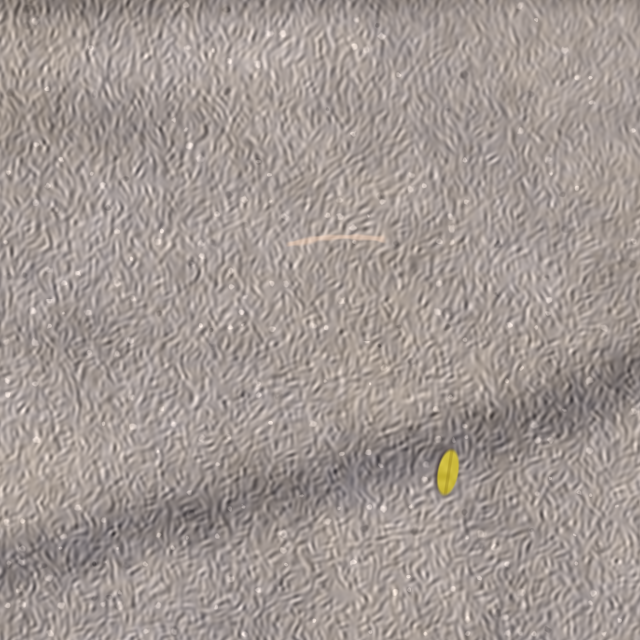
This texture is drawn by a WebGL 1 fragment shader. Its source:

```glsl
precision highp float;
// Weathered grey ground covered in short wavy strands, with a soft diagonal
// shadow, pale grit, one thin twig and a small yellow leaf. The strands are
// sparse wave packets summed over a jittered grid; the rest is value noise.
uniform vec2 u_resolution;

const vec3 GROUND = vec3(0.64, 0.60, 0.58);
const vec3 TONE_AXIS = vec3(1.0, 0.96, 0.92);
const vec3 WARM_TINT = vec3(0.009, 0.003, -0.012);
const vec3 TWIG = vec3(0.86, 0.76, 0.69);
const vec3 LEAF = vec3(0.80, 0.73, 0.24);
const vec3 LEAF_VEIN = vec3(0.58, 0.50, 0.12);
const vec3 LEAF_SHADE = vec3(0.25, 0.21, 0.22);

vec2 hash2(vec2 p) {
  vec3 q = fract(p.xyx * vec3(0.1031, 0.1030, 0.0973));
  q += dot(q, q.yzx + 33.33);
  return fract((q.xx + q.yz) * q.zy);
}

// Smooth value noise in -1..1
float noise(vec2 p) {
  vec2 cell = floor(p);
  vec2 f = fract(p);
  f = f * f * (3.0 - 2.0 * f);
  float low = mix(hash2(cell).x, hash2(cell + vec2(1.0, 0.0)).x, f.x);
  float high = mix(hash2(cell + vec2(0.0, 1.0)).x, hash2(cell + 1.0).x, f.x);
  return 2.0 * mix(low, high, f.y) - 1.0;
}

float clouds(vec2 p) {
  return 0.6 * noise(p) + 0.3 * noise(p * 2.1 + 17.0) + 0.2 * noise(p * 4.3 + 41.0);
}

// Wave packets; lean is the mean angle across a strand, spread its variation
float strands(vec2 p, float waves, float lean, float spread) {
  vec2 cell = floor(p);
  float sum = 0.0;
  for (int j = -1; j <= 1; j++) {
    for (int i = -1; i <= 1; i++) {
      vec2 id = cell + vec2(float(i), float(j));
      for (int k = 0; k < 2; k++) {
        vec2 seed = id + 137.0 * float(k + 1);
        vec2 offset = p - id - hash2(seed);
        vec2 rnd = hash2(seed + 59.0);
        float angle = lean + spread * (rnd.x - 0.5);
        float window = max(0.0, 1.0 - dot(offset, offset));
        float pitch = waves * mix(0.7, 1.2, hash2(seed + 211.0).x);
        float phase = pitch * dot(offset, vec2(cos(angle), sin(angle))) + rnd.y;
        sum += window * window * window * cos(6.28318 * phase);
      }
    }
  }
  return sum;
}

// Soft irregular grains, present in the given share of the cells
float grit(vec2 p, float share) {
  vec2 cell = floor(p);
  vec2 rnd = hash2(cell + 311.0);
  vec2 offset = fract(p) - mix(vec2(0.35), vec2(0.65), hash2(cell + 73.0));
  float radius = mix(0.14, 0.30, rnd.y);
  float edge = length(offset) + 0.07 * noise(p * 5.0);
  return step(1.0 - share, rnd.x) * (1.0 - smoothstep(radius * 0.4, radius * 1.25, edge));
}

// Soft band around a rising, slightly curved line
float shadowBand(vec2 uv) {
  float line = 0.13 + 0.19 * uv.x + 0.09 * uv.x * uv.x;
  float d = (uv.y - line + 0.012 * noise(uv * 9.0)) / 0.052;
  return exp(-d * d);
}

// Soft elliptical patch
float patchMask(vec2 p, vec2 size) {
  p /= size;
  return exp(-dot(p, p));
}

float twigMask(vec2 uv) {
  float along = (uv.x - 0.525) / 0.077;
  float arc = 0.629 - 0.007 * along * along + 0.003 * along + 0.0015 * noise(uv * 50.0);
  float thickness = 0.0046 + 0.0015 * noise(uv * 70.0);
  float across = 1.0 - smoothstep(thickness * 0.3, thickness * 1.5, abs(uv.y - arc));
  return across * (1.0 - smoothstep(0.92, 1.05, abs(along)));
}

// Filled oval: p is relative to the centre, size holds the half extents
float leafMask(vec2 p, vec2 size, float blur) {
  return 1.0 - smoothstep(-blur, blur, (length(p / size) - 1.0) * size.x);
}

void main() {
  vec2 uv = gl_FragCoord.xy / u_resolution;

  // Strands: upright at the top, finer and more tangled lower down
  float lean = mix(-0.4, -0.12, uv.y) + 0.35 * noise(uv * 13.0);
  float weave = strands(uv * 56.0, 1.4, lean, mix(1.9, 1.2, uv.y));
  float smoothCorner = smoothstep(1.3, 1.9, uv.x + uv.y);
  float tone = 0.014 + 0.104 * weave * (1.0 - 0.4 * smoothCorner);
  tone += 0.022 * noise(uv * 130.0) + 0.034 * noise(uv * 34.0 + 7.0);

  // Broad shade and scattered grains
  float shade = shadowBand(uv);
  tone += 0.050 * clouds(uv * 5.0) - 0.155 * shade;
  tone -= 0.13 * smoothstep(0.96, 1.01, uv.y + 0.03 * (0.5 - uv.x));
  tone -= 0.07 * patchMask(uv - vec2(0.08, 0.79), vec2(0.28, 0.06));
  tone -= 0.06 * patchMask(uv - vec2(0.11, 0.46), vec2(0.10, 0.05));
  tone += 0.035 * patchMask(uv - vec2(0.3, 0.9), vec2(0.35, 0.05));
  tone += 0.19 * grit(uv * 46.0, mix(0.15, 0.06, uv.y));
  tone -= 0.12 * grit(uv * 38.0 + 90.0, 0.05);

  float warmth = clouds(uv * 5.0 + 23.0) + 0.7 * noise(uv * 60.0) - shade;
  vec3 color = GROUND + tone * TONE_AXIS + warmth * WARM_TINT;

  // Twig, then the leaf with its cast shade and vein
  color = mix(color, TWIG + 0.05 * weave, 0.9 * twigMask(uv));
  vec2 leafPos = uv - vec2(0.70, 0.262);
  leafPos.x -= 0.15 * leafPos.y;
  color = mix(color, LEAF_SHADE, 0.8 * leafMask(leafPos + vec2(0.005, -0.003), vec2(0.015, 0.036), 0.004));
  float vein = 1.0 - smoothstep(0.001, 0.004, abs(leafPos.x - 0.001));
  vec3 leafColor = mix(LEAF + 0.05 * noise(uv * 90.0), LEAF_VEIN, 0.45 * vein);
  color = mix(color, leafColor, leafMask(leafPos, vec2(0.016, 0.035), 0.002));

  gl_FragColor = vec4(clamp(color, 0.0, 1.0), 1.0);
}
```
